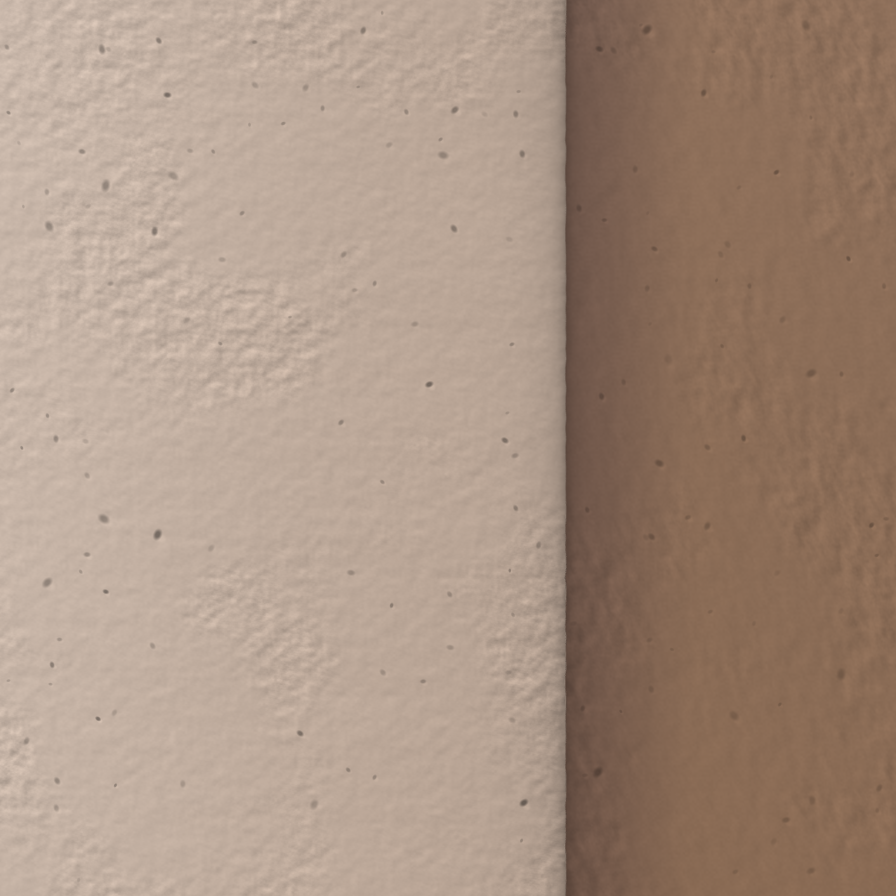
Reproduce this texture procedurally as a three.js fragment shader.

```glsl
varying vec2 vUv;

float hash(vec2 p) {
  return fract(sin(dot(p, vec2(127.1, 311.7))) * 43758.5453);
}

float noise(vec2 p) {
  vec2 i = floor(p), f = fract(p);
  f = f * f * (3.0 - 2.0 * f);
  return mix(mix(hash(i), hash(i + vec2(1.0, 0.0)), f.x),
             mix(hash(i + vec2(0.0, 1.0)), hash(i + vec2(1.0, 1.0)), f.x), f.y);
}

float fbm(vec2 p) {
  float sum = 0.0, amp = 0.5;
  for (int i = 0; i < 4; i++) {
    sum += amp * noise(p);
    p = p * 2.03 + 17.3;
    amp *= 0.5;
  }
  return sum;
}

// Plaster lit from the upper left: height difference along the light
float relief(vec2 p) {
  vec2 toLight = vec2(-0.0018, 0.0022);
  vec2 scale = vec2(75.0, 90.0);
  return fbm((p - toLight) * scale) - fbm((p + toLight) * scale);
}

// Small elongated holes: x is the dark hollow, y its bright lower rim
vec2 pits(vec2 p, float cells, float chance, float size) {
  vec2 id = floor(p * cells);
  vec2 local = fract(p * cells) - 0.2 - 0.6 * vec2(hash(id + 3.1), hash(id + 8.7));
  float angle = 6.2832 * hash(id + 5.3);
  float radius = size * cells * mix(0.55, 1.15, hash(id + 1.9));
  vec2 axis = vec2(cos(angle), sin(angle));
  vec2 shifted = local + vec2(-0.7, 0.8) * radius;
  float hole = length(vec2(dot(local, axis) * 0.7, dot(local, vec2(-axis.y, axis.x))));
  float present = step(hash(id + 11.4), chance) * mix(0.35, 1.0, hash(id + 6.6));
  return present * vec2(1.0 - smoothstep(radius * 0.25, radius, hole),
                        1.0 - smoothstep(radius * 0.3, radius * 1.2, length(shifted)));
}

// Pale wall, darkening as it turns towards the corner
vec3 paleWall(vec2 p, float gap) {
  vec3 col = mix(vec3(0.785, 0.715, 0.662), vec3(0.725, 0.645, 0.585),
                 smoothstep(-0.1, 0.62, p.x));
  col += vec3(0.012, 0.015, 0.018) * (p.y - 0.5) * (1.0 - p.x);
  col *= 1.0 - 0.13 * exp(-gap / 0.032) - 0.17 * exp(-gap / 0.006);
  float bands = noise(vec2(p.x * 5.0, p.y * 55.0)) - 0.5;
  return col + 0.009 * bands;
}

// Shaded wall, deepest and reddest beside the corner
vec3 shadedWall(vec2 p, float gap) {
  vec3 col = mix(vec3(0.445, 0.345, 0.295), vec3(0.548, 0.428, 0.342),
                 smoothstep(0.0, 0.16, gap));
  col += vec3(0.018, 0.02, 0.025) * (p.y - 0.5);
  return col * (1.0 - 0.22 * exp(-gap / 0.009));
}

void main() {
  vec2 p = vUv;
  float corner = 0.6315 + 0.0012 * (noise(vec2(2.0, p.y * 90.0)) - 0.5);
  float gap = abs(p.x - corner);
  float shade = smoothstep(-0.0012, 0.0012, p.x - corner);
  vec3 col = mix(paleWall(p, gap), shadedWall(p, gap), shade);

  // Broad tonal mottling
  col *= 1.0 + 0.025 * (fbm(p * 4.0 + 2.7) - 0.47);

  // Trowel texture, stronger in scattered rough patches
  vec2 slanted = vec2(p.x * 0.8 + p.y * 0.5, p.y * 0.45 - p.x * 0.35);
  float rough = smoothstep(0.42, 0.72, fbm(p * 6.0 + 9.2));
  rough = max(rough, 0.8 * exp(-dot(p - vec2(0.1, 0.94), p - vec2(0.1, 0.94)) * 60.0));
  float bump = relief(mix(p, slanted, shade));
  col *= 1.0 + bump * mix(0.10, 0.36, rough) * mix(1.0, 0.8, shade);

  // Pinholes and finer specks
  vec2 holes = pits(p, 13.0, 0.3, 0.0056) + 0.65 * pits(p + 0.37, 27.0, 0.16, 0.0038);
  col *= 1.0 + 0.07 * holes.y * (1.0 - holes.x);
  col *= 1.0 - 0.42 * min(holes.x, 1.0) * mix(1.0, 0.6, shade);

  // Fine grain
  col += 0.012 * (noise(p * 380.0) - 0.5);
  gl_FragColor = vec4(col, 1.0);
}
```
